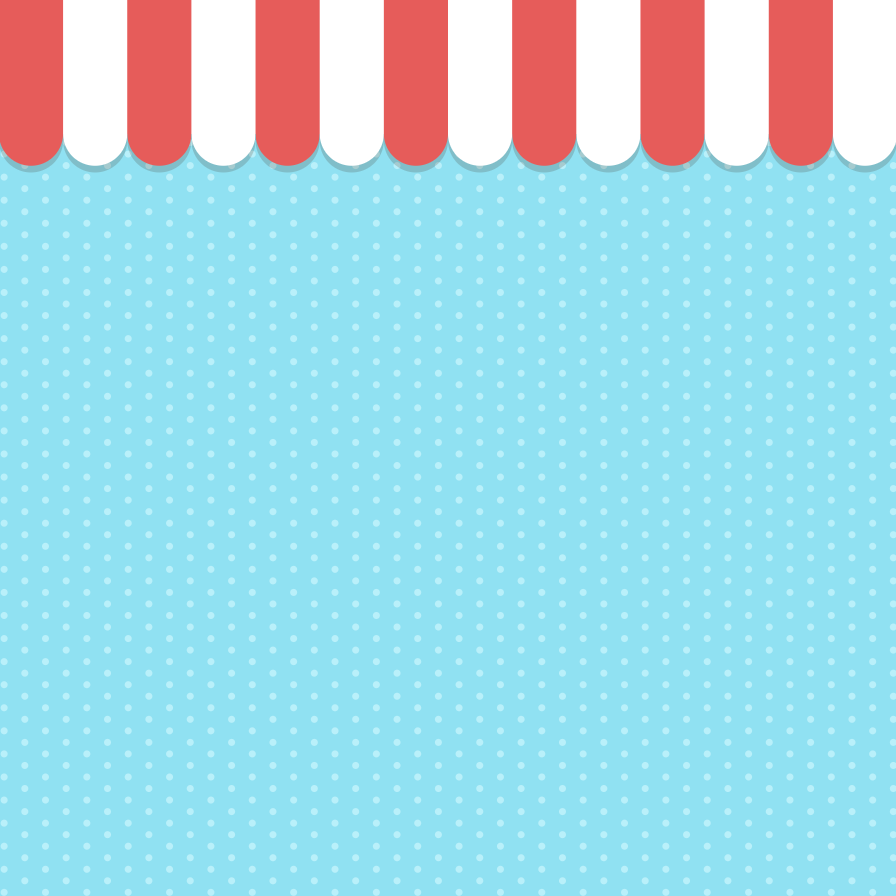
This background is drawn by a WebGL 2 fragment shader. Its source:

```glsl
#version 300 es
precision highp float;
// Striped scalloped awning casting a soft shadow on a dotted sky-blue wall.

#define STRIPE_WIDTH 0.0716
#define AWNING_BOTTOM 0.185
#define SHADOW_DROP 0.0075
#define SHADOW_STRENGTH 0.155
#define DOT_SPACING vec2(0.02308, 0.02575)
#define DOT_ORIGIN vec2(0.3508, 0.3393)
#define DOT_RADIUS 0.0039
#define WALL_COLOR vec3(0.565, 0.882, 0.949)
#define DOT_COLOR vec3(0.725, 0.940, 0.980)
#define RED_COLOR vec3(0.902, 0.361, 0.353)

uniform vec2 u_resolution;
out vec4 fragColor;

// Antialiased coverage of a signed distance, one pixel wide.
float coverage(float d) {
    float pixel = 1.0 / u_resolution.y;
    return clamp(0.5 - d / pixel, 0.0, 1.0);
}

// Staggered dots: every other column is shifted by half a row.
float dots(vec2 p) {
    vec2 q = p - DOT_ORIGIN;
    float column = round(q.x / DOT_SPACING.x);
    q.x -= column * DOT_SPACING.x;
    q.y -= 0.5 * mod(column, 2.0) * DOT_SPACING.y;
    q.y -= round(q.y / DOT_SPACING.y) * DOT_SPACING.y;
    return coverage(length(q) - DOT_RADIUS);
}

// Solid cloth above a row of half-circle scallops.
float awning(vec2 p) {
    float radius = 0.5 * STRIPE_WIDTH;
    float x = mod(p.x - 0.5, STRIPE_WIDTH) - radius;
    float y = p.y - (AWNING_BOTTOM - radius);
    return y < 0.0 ? 1.0 : coverage(length(vec2(x, y)) - radius);
}

// Alternating stripes, white just right of the centre line.
vec3 stripes(float x) {
    float fromWhite = abs(mod(x - 0.5 + 0.5 * STRIPE_WIDTH, 2.0 * STRIPE_WIDTH) - STRIPE_WIDTH);
    return mix(RED_COLOR, vec3(1.0), coverage(fromWhite - 0.5 * STRIPE_WIDTH));
}

void main() {
    // Canvas units, centred across and measured down from the top edge.
    vec2 p = gl_FragCoord.xy / u_resolution.y;
    p.x += 0.5 - 0.5 * u_resolution.x / u_resolution.y;
    p.y = 1.0 - p.y;

    vec3 color = mix(WALL_COLOR, DOT_COLOR, dots(p));
    float shadow = awning(p - vec2(0.0, SHADOW_DROP));
    color *= 1.0 - SHADOW_STRENGTH * shadow * vec3(0.7, 1.0, 1.1);
    color = mix(color, stripes(p.x), awning(p));
    fragColor = vec4(color, 1.0);
}
```
